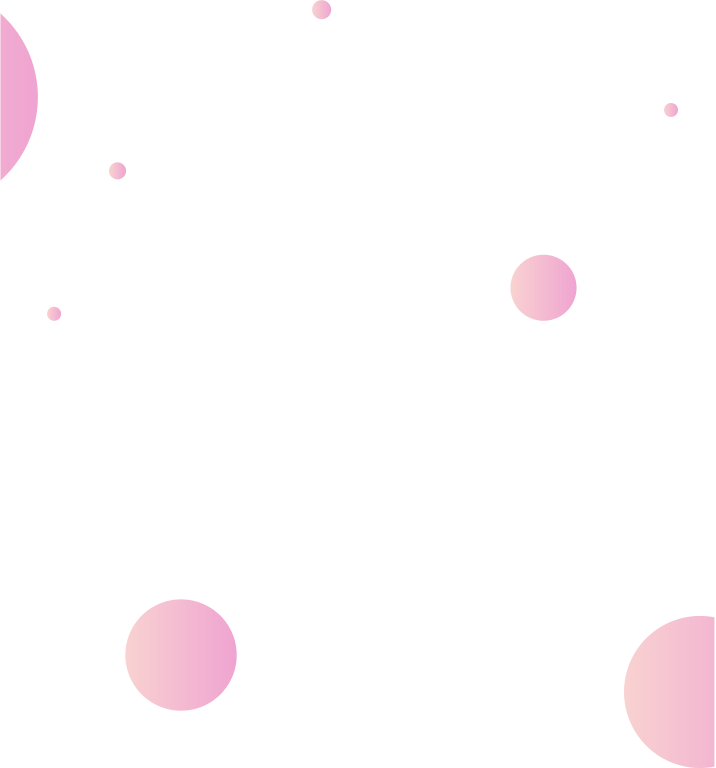
This background is drawn by a WebGL 1 fragment shader. Its source:

```glsl
precision highp float;
// Pink gradient discs scattered over a plain white background.

uniform vec2 u_resolution;

const vec3 WHITE = vec3(1.0);
const vec3 BLUSH = vec3(0.975, 0.825, 0.82);
const vec3 ORCHID = vec3(0.938, 0.642, 0.82);

// Antialiased coverage of a signed distance, negative inside.
float coverage(float dist, float pixel) {
  return clamp(0.5 - dist / pixel, 0.0, 1.0);
}

// Lays a disc over the base, shaded from blush at its left to orchid at its right.
vec3 addDisc(vec3 base, vec2 p, vec2 center, float radius, float pixel) {
  vec2 offset = p - center;
  float across = clamp(0.5 + 0.5 * offset.x / radius, 0.0, 1.0);
  vec3 tint = mix(BLUSH, ORCHID, across);
  return mix(base, tint, coverage(length(offset) - radius, pixel));
}

void main() {
  // One unit is the canvas height.
  float pixel = 1.0 / u_resolution.y;
  vec2 p = gl_FragCoord.xy * pixel;
  float width = u_resolution.x * pixel;
  vec3 color = WHITE;

  // Large discs cut by the sides
  color = addDisc(color, p, vec2(-0.0964, 0.8737), 0.1457, pixel);
  color = addDisc(color, p, vec2(0.9115, 0.0990), 0.0990, pixel);

  // Medium discs
  color = addDisc(color, p, vec2(0.2357, 0.1471), 0.0725, pixel);
  color = addDisc(color, p, vec2(0.7077, 0.6253), 0.0430, pixel);

  // Small dots
  color = addDisc(color, p, vec2(0.4188, 0.9874), 0.0124, pixel);
  color = addDisc(color, p, vec2(0.8737, 0.8568), 0.0091, pixel);
  color = addDisc(color, p, vec2(0.1530, 0.7775), 0.0111, pixel);
  color = addDisc(color, p, vec2(0.0704, 0.5914), 0.0091, pixel);

  // Thin white margins at the left and right
  float inside = coverage(0.0006 - p.x, pixel) * coverage(p.x - width + 0.0020, pixel);
  color = mix(WHITE, color, inside);

  gl_FragColor = vec4(color, 1.0);
}
```
